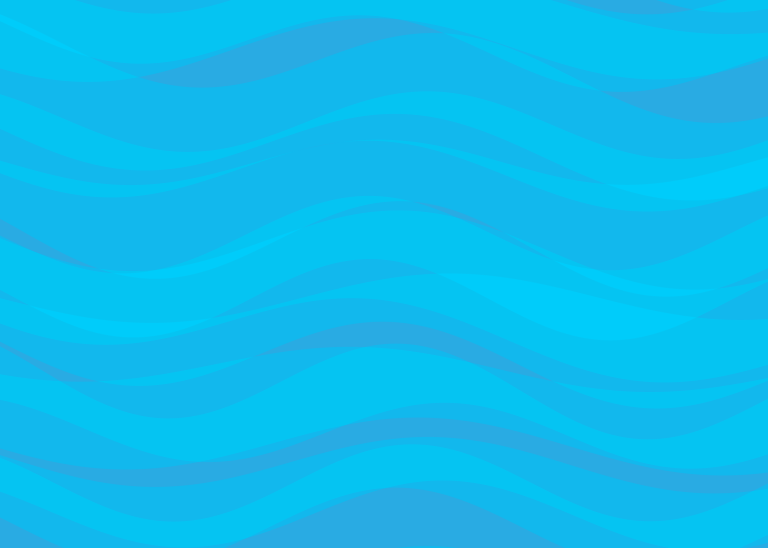
Give the GLSL for this background, as a WebGL 2 fragment shader.

```glsl
#version 300 es
precision highp float;
// Calm blue water: translucent wavy ribbons that brighten where they overlap.
uniform vec2 u_resolution;
out vec4 fragColor;

const float TAU = 6.28319;
const int LAYERS = 3;
const int RIBBONS = 8;

// Water colours by the number of overlapping ribbons
const vec3 DEEP   = vec3(0.16, 0.67, 0.89);
const vec3 MIDDLE = vec3(0.07, 0.72, 0.93);
const vec3 LIGHT  = vec3(0.02, 0.77, 0.95);
const vec3 BRIGHT = vec3(0.00, 0.80, 0.98);

float hash(float n) {
    return fract(sin(n * 127.1 + 3.7) * 43758.5);
}

float vary(float low, float high, float seed) {
    return mix(low, high, hash(seed));
}

// Height of one ribbon edge: a long swell with its own phase and tilt
float swell(float x, float seed) {
    float amplitude  = vary(0.035, 0.080, seed);
    float crest      = vary(0.43, 0.62, seed + 0.31);
    float wavelength = vary(0.62, 0.78, seed + 0.57);
    float tilt       = vary(-0.10, 0.01, seed + 0.83);
    return amplitude * cos(TAU * (x - crest) / wavelength) + tilt * (x - 0.5);
}

// Coverage of the area between two edges, softened by half a pixel
float ribbon(float y, float bottom, float top, float soft) {
    return smoothstep(-soft, soft, y - bottom) * smoothstep(-soft, soft, top - y);
}

// One stack of ribbons, spaced evenly with some jitter
float ribbonLayer(vec2 uv, float spacing, float seed, float soft) {
    float cover = 0.0;
    for (int i = 0; i < RIBBONS; i++) {
        float id = seed + float(i) * 5.0;
        float jitter = vary(-0.15, 0.15, id + 1.0);
        float centre = (float(i) - 1.0 + hash(seed) + jitter) * spacing;
        float halfWidth = spacing * vary(0.17, 0.29, id + 2.0);
        float bottom = centre - halfWidth + swell(uv.x, id + 3.0);
        float top    = centre + halfWidth + swell(uv.x, id + 4.0);
        cover = max(cover, ribbon(uv.y, bottom, top, soft));
    }
    return cover;
}

vec3 waterColour(float depth) {
    vec3 colour = mix(DEEP, MIDDLE, clamp(depth, 0.0, 1.0));
    colour = mix(colour, LIGHT, clamp(depth - 1.0, 0.0, 1.0));
    return mix(colour, BRIGHT, clamp(depth - 2.0, 0.0, 1.0));
}

void main() {
    vec2 uv = gl_FragCoord.xy / u_resolution;
    float soft = 0.7 / u_resolution.y;

    // Layers of unequal spacing drift in and out of step
    float overlap = 0.0;
    for (int i = 0; i < LAYERS; i++) {
        float spacing = 0.23 + 0.04 * float(i);
        overlap += ribbonLayer(uv, spacing, 11.0 + 60.0 * float(i), soft);
    }
    fragColor = vec4(waterColour(overlap), 1.0);
}
```
